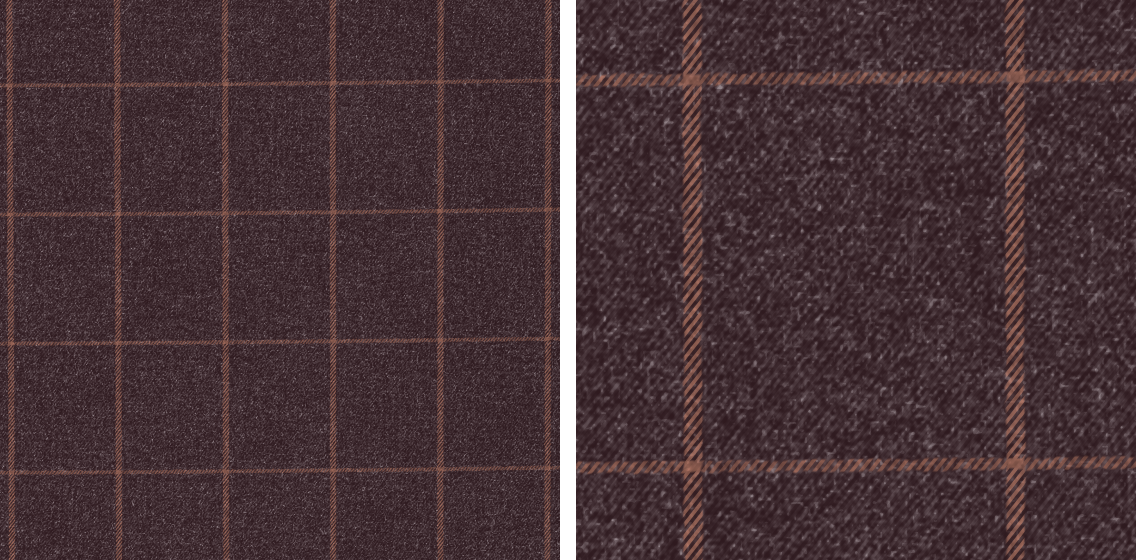
Left: the whole. Right: its middle third, enlarged.
Give the GLSL for this texture, as a WebGL 1 fragment shader.

```glsl
precision highp float;
// Windowpane check on a plum melange twill cloth.
// Value noise at thread scale gives the flecked ground; two slightly bowed
// sets of thin lines carry complementary diagonal dashes in copper yarn.
uniform vec2 u_resolution;

const vec3 PLUM_DEEP = vec3(0.182, 0.102, 0.122);
const vec3 FLECK_GREY = vec3(0.455, 0.392, 0.412);
const vec3 COPPER = vec3(0.615, 0.405, 0.345);

const vec2 CHECK_SIZE = vec2(0.1912, 0.2305);
const vec2 CHECK_ORIGIN = vec2(0.0215, 0.1560);
const vec2 LINE_HALF_WIDTH = vec2(0.0054, 0.0034);
const vec2 TWILL_FREQUENCY = vec2(-180.0, 142.0);

float hash(vec2 p) {
  vec3 q = fract(vec3(p.xyx) * 0.1031);
  q += dot(q, q.yzx + 33.33);
  return fract((q.x + q.y) * q.z);
}

float valueNoise(vec2 p) {
  vec2 cell = floor(p);
  vec2 f = fract(p);
  f = f * f * (3.0 - 2.0 * f);
  float low = mix(hash(cell), hash(cell + vec2(1.0, 0.0)), f.x);
  float high = mix(hash(cell + vec2(0.0, 1.0)), hash(cell + 1.0), f.x);
  return mix(low, high, f.y);
}

// Distance to the nearest line of an evenly spaced family
float lineDistance(float position, float spacing) {
  return abs(fract(position / spacing + 0.5) - 0.5) * spacing;
}

float band(float distanceToCentre, float halfWidth, float pixel) {
  float soft = max(pixel * 0.7, 0.0010);
  return 1.0 - smoothstep(halfWidth - soft, halfWidth + soft, distanceToCentre);
}

// Rising diagonal ribs: 1 where the warp is on top, 0 where the weft is
float twill(vec2 p, float pixel) {
  float soft = max(0.5, 3.1416 * pixel * length(TWILL_FREQUENCY));
  return smoothstep(-soft, soft, sin(6.2832 * dot(p, TWILL_FREQUENCY)));
}

// Lean of the warp and sag of the weft in the laid-out cloth
vec2 straighten(vec2 p) {
  float lean = mix(-0.005, 0.002, p.x) * p.y;
  float rise = 0.009 * p.x * sqrt(p.x);
  return p - vec2(lean, rise);
}

// Fleck brightness: diagonal grain, sparse pale specks and faint yarn streaks
float melange(vec2 p, float rib) {
  vec2 across = normalize(TWILL_FREQUENCY);
  vec2 diagonal = vec2(dot(p, across), dot(p, vec2(across.y, -across.x)));
  float grain = valueNoise(diagonal * vec2(500.0, 330.0) + 600.0) - 0.5;
  float fine = valueNoise(p * vec2(505.0, 495.0) + 71.3) - 0.5;
  float speck = smoothstep(0.66, 0.92, valueNoise(p * vec2(470.0, 440.0) + 13.7));
  float warpStreak = valueNoise(p * vec2(310.0, 24.0) + 19.7) - 0.5;
  float weftStreak = valueNoise(p * vec2(22.0, 300.0) + 43.1) - 0.5;
  float cloud = valueNoise(p * 9.0 + 5.2) - 0.5;
  return 0.46 + 0.40 * grain + 0.48 * fine + 0.30 * speck + 0.18 * (rib - 0.5)
    + 0.10 * warpStreak + 0.10 * weftStreak + 0.04 * cloud;
}

vec3 groundColour(float fleck) {
  float light = clamp(fleck, 0.0, 1.2);
  return mix(PLUM_DEEP, FLECK_GREY, light * light);
}

void main() {
  vec2 uv = gl_FragCoord.xy / u_resolution;
  float pixel = 1.0 / min(u_resolution.x, u_resolution.y);
  vec2 cloth = straighten(uv);
  float rib = twill(cloth, pixel);

  // Flecked ground
  float fleck = melange(cloth, rib);
  vec3 colour = groundColour(fleck);

  // Warp and weft lines, with edges made uneven by the yarn
  vec2 grid = cloth - CHECK_ORIGIN;
  float wobble = 0.0018 * (valueNoise(cloth * 210.0 + 8.4) - 0.5);
  float warpLine = band(lineDistance(grid.x, CHECK_SIZE.x) + wobble,
                        LINE_HALF_WIDTH.x, pixel);
  float weftLine = band(lineDistance(grid.y, CHECK_SIZE.y) + wobble,
                        LINE_HALF_WIDTH.y, pixel);

  // Each yarn shows on its own ribs, so crossings fill in solid
  float warpCover = warpLine * mix(0.08, 0.92, rib);
  float weftCover = weftLine * mix(0.88, 0.10, rib);
  float cover = max(max(warpCover, weftCover), 0.96 * warpLine * weftLine);
  float wear = 0.76 + 0.30 * valueNoise(cloth * vec2(170.0, 190.0) + 31.0);
  vec3 yarn = COPPER * (0.94 + 0.34 * (fleck - 0.5));
  colour = mix(colour, yarn, clamp(cover * wear, 0.0, 1.0));

  // Gentle fall of light towards the right
  colour *= 1.01 - 0.04 * uv.x * uv.x;
  gl_FragColor = vec4(colour, 1.0);
}
```
